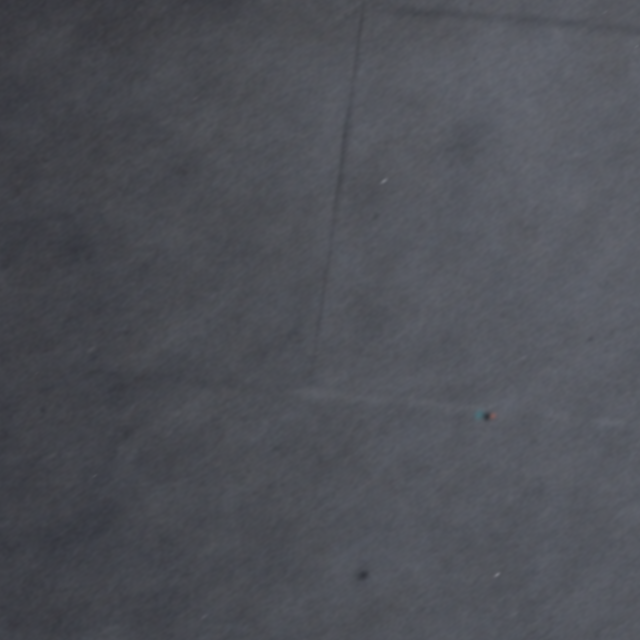
This texture is drawn by a Shadertoy shader. Its source:

```glsl
// Worn blue-grey concrete slabs: a soft light falloff from right to left,
// cloudy stains and fine diagonal brushing from gradient noise, thin faded
// seams from segment distances, and a few scattered chips and pits.

const vec3 SHADE_GREY = vec3(0.214, 0.218, 0.243);
const vec3 MID_GREY   = vec3(0.298, 0.306, 0.329);
const vec3 LIGHT_GREY = vec3(0.372, 0.384, 0.418);
const float BRUSH_ANGLE = 0.62;

vec2 hash2(vec2 p) {
    vec3 q = fract(p.xyx * vec3(0.1031, 0.1030, 0.0973));
    q += dot(q, q.yzx + 33.33);
    return fract((q.xx + q.yz) * q.zy);
}

float gradientNoise(vec2 p) {
    vec2 cell = floor(p), f = fract(p);
    vec2 w = f * f * f * (f * (f * 6.0 - 15.0) + 10.0);
    vec2 o = vec2(0.0, 1.0);
    float a = dot(hash2(cell) * 2.0 - 1.0, f);
    float b = dot(hash2(cell + o.yx) * 2.0 - 1.0, f - o.yx);
    float c = dot(hash2(cell + o.xy) * 2.0 - 1.0, f - o.xy);
    float d = dot(hash2(cell + o.yy) * 2.0 - 1.0, f - o.yy);
    return mix(mix(a, b, w.x), mix(c, d, w.x), w.y);
}

float fbm(vec2 p, int octaves) {
    float sum = 0.0, amp = 1.0;
    for (int i = 0; i < octaves; i++) {
        sum += amp * gradientNoise(p);
        p = p * 2.03 + 17.3;
        amp *= 0.55;
    }
    return sum;
}

vec2 rotate(vec2 p, float angle) {
    float c = cos(angle), s = sin(angle);
    return vec2(c * p.x + s * p.y, c * p.y - s * p.x);
}

// Soft line from a to b, wobbling slightly and fading at its ends
float seam(vec2 p, vec2 a, vec2 b, float width) {
    vec2 ab = b - a;
    float t = dot(p - a, ab) / dot(ab, ab);
    float wobble = 0.004 * gradientNoise(p * 14.0);
    float d = length(p - a - ab * clamp(t, 0.0, 1.0) + wobble);
    float ends = smoothstep(0.0, 0.2, t) * smoothstep(1.0, 0.85, t);
    return exp(-d * d / (width * width)) * ends;
}

// Soft elliptical mark stretched along the brushing
float fleck(vec2 p, vec2 centre, float size, float stretch) {
    vec2 q = rotate(p - centre, BRUSH_ANGLE) / vec2(size * stretch, size);
    return exp(-dot(q, q));
}

float scatter(vec2 p, int count, float seed, float size, float stretch) {
    float sum = 0.0;
    for (int i = 0; i < count; i++) {
        vec2 centre = hash2(vec2(float(i) * 7.0 + 3.0, seed));
        vec2 vary = hash2(vec2(seed, float(i) * 5.0 + 11.0));
        sum += fleck(p, centre, size * (0.6 + 0.7 * vary.x), stretch) * (0.3 + 0.7 * vary.y);
    }
    return sum;
}

vec3 slabColour(float light) {
    vec3 c = mix(SHADE_GREY, MID_GREY, clamp(light * 2.0, 0.0, 1.0));
    return mix(c, LIGHT_GREY, clamp(light * 2.0 - 1.0, 0.0, 1.0));
}

void mainImage(out vec4 fragColor, in vec2 fragCoord) {
    vec2 p = fragCoord / iResolution.xy;
    vec2 brushed = rotate(p, BRUSH_ANGLE);

    // Light falloff and stains
    float light = 0.14 + 0.70 * smoothstep(-0.14, 0.92, p.x);
    light += 0.26 * (p.y - 0.45) * smoothstep(0.1, 0.8, p.x);
    light -= 0.20 * smoothstep(0.88, 1.02, p.y);
    light += 0.15 * fbm(p * 6.0 + 4.7, 3);
    light += 0.17 * fbm(brushed * vec2(11.0, 20.0), 3);
    vec3 colour = slabColour(light);

    // Fine brushed grain, mottling and faint colour drift
    float grain = fbm(brushed * vec2(48.0, 100.0) + 9.0, 2);
    float mottle = gradientNoise(p * 42.0 + 70.0);
    float speckle = gradientNoise(p * 125.0);
    colour += 0.026 * grain + 0.010 * mottle + 0.016 * speckle;
    float warmth = 0.6 * fbm(p * 10.0 + 31.0, 2) + 0.9 * gradientNoise(brushed * vec2(40.0, 75.0) + 50.0);
    float tint = gradientNoise(brushed * vec2(48.0, 80.0) + 90.0);
    colour += vec3(0.008, 0.001, -0.009) * (warmth + 0.4 * (p.y - 0.5));
    colour += vec3(0.006, -0.005, 0.003) * tint;

    // Dark upright and top seams
    float wear = 0.7 + 0.9 * gradientNoise(p * vec2(6.0, 11.0) + 2.0);
    float upright = seam(p, vec2(0.480, 0.36), vec2(0.577, 1.06), 0.0042);
    float core = seam(p, vec2(0.518, 0.60), vec2(0.564, 0.95), 0.0060);
    float top = seam(p, vec2(0.55, 0.990), vec2(1.15, 0.942), 0.009);
    colour -= (0.034 * upright + 0.026 * core + 0.055 * top) * wear;

    // Cross seam: dark on the left, pale and broken on the right
    float darkJoint = seam(p, vec2(0.09, 0.423), vec2(0.47, 0.388), 0.009);
    float paleJoint = seam(p, vec2(0.36, 0.396), vec2(1.10, 0.326), 0.009);
    float broken = clamp(0.55 + 1.6 * gradientNoise(p * vec2(17.0, 30.0) + 6.0), 0.0, 1.0);
    colour += 0.042 * paleJoint * broken - 0.024 * darkJoint * wear;

    // Scattered pits, pale chips and soft smudges
    colour -= 0.045 * scatter(p, 20, 5.0, 0.0055, 1.3);
    colour += 0.050 * scatter(p, 18, 23.0, 0.0030, 2.2);
    colour -= 0.032 * scatter(p, 18, 41.0, 0.022, 1.5);
    colour += 0.15 * fleck(p, vec2(0.600, 0.717), 0.0030, 2.2);
    colour += 0.15 * fleck(p, vec2(0.777, 0.102), 0.0026, 2.0);
    colour -= 0.11 * fleck(p, vec2(0.568, 0.101), 0.0070, 1.3);

    // Deep pit on the joint with a cool and a warm rim
    vec2 pit = vec2(0.761, 0.349);
    colour += vec3(-0.05, 0.06, 0.06) * fleck(p, pit - vec2(0.012, -0.003), 0.007, 1.2);
    colour += vec3(0.13, 0.01, -0.02) * fleck(p, pit + vec2(0.009, 0.001), 0.005, 1.2);
    colour -= 0.15 * fleck(p, pit, 0.0065, 1.1);

    fragColor = vec4(clamp(colour, 0.0, 1.0), 1.0);
}
```
